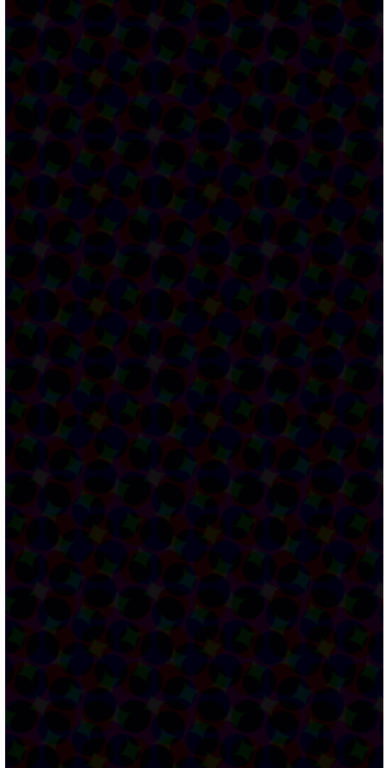
Write a WebGL 1 fragment shader that draws this pattern.

```glsl
precision highp float;

uniform vec2 u_resolution;

// Lengths are in canvas widths, radii in screen pitches
const float LEFT_MARGIN = 0.01336;
const float RIGHT_MARGIN = 0.00164;
const float SCREEN_TILT = 0.32175;
const float SOFTNESS = 0.0040;
const float CYAN_PITCH = 0.0939;
const float MAGENTA_PITCH = 0.0939;
const float YELLOW_PITCH = 0.0974;
const float CYAN_RADIUS = 0.465;
const float MAGENTA_RADIUS = 0.53;
const float YELLOW_RADIUS = 0.432;
const vec2 CYAN_ORIGIN = vec2(0.557, 1.055);
const vec2 MAGENTA_ORIGIN = vec2(0.609, 1.173);
const vec2 YELLOW_ORIGIN = vec2(0.547, 1.206);
const vec3 PAPER = vec3(0.070, 0.062, 0.072);
const vec3 INK = vec3(0.004, 0.000, 0.007);
const vec3 MARGIN_COLOR = vec3(0.99);

vec2 rotate(vec2 p, float angle) {
  float c = cos(angle);
  float s = sin(angle);
  return vec2(c * p.x + s * p.y, c * p.y - s * p.x);
}

// Ink coverage of a tilted square screen of round dots
float halftone(vec2 p, vec2 origin, float tilt, float pitch, float radius, float blur) {
  vec2 cell = fract(rotate(p - origin, tilt) / pitch + 0.5) - 0.5;
  float edge = (length(cell) - radius) * pitch;
  return 1.0 - smoothstep(-blur, blur, edge);
}

void main() {
  float pixel = 1.0 / u_resolution.x;
  float blur = max(SOFTNESS, pixel);
  vec2 p = gl_FragCoord.xy * pixel;

  // Each ink darkens one channel
  vec3 coverage = vec3(
    halftone(p, CYAN_ORIGIN, -SCREEN_TILT, CYAN_PITCH, CYAN_RADIUS, blur),
    halftone(p, MAGENTA_ORIGIN, SCREEN_TILT, MAGENTA_PITCH, MAGENTA_RADIUS, blur),
    halftone(p, YELLOW_ORIGIN, 0.0, YELLOW_PITCH, YELLOW_RADIUS, blur));
  vec3 color = mix(PAPER, INK, coverage);

  // Bright margins, wider on the left
  float inside = max(LEFT_MARGIN - p.x, p.x - 1.0 + RIGHT_MARGIN);
  float margin = clamp(inside / pixel + 0.5, 0.0, 1.0);
  color = mix(color, MARGIN_COLOR, margin);

  gl_FragColor = vec4(color, 1.0);
}
```
